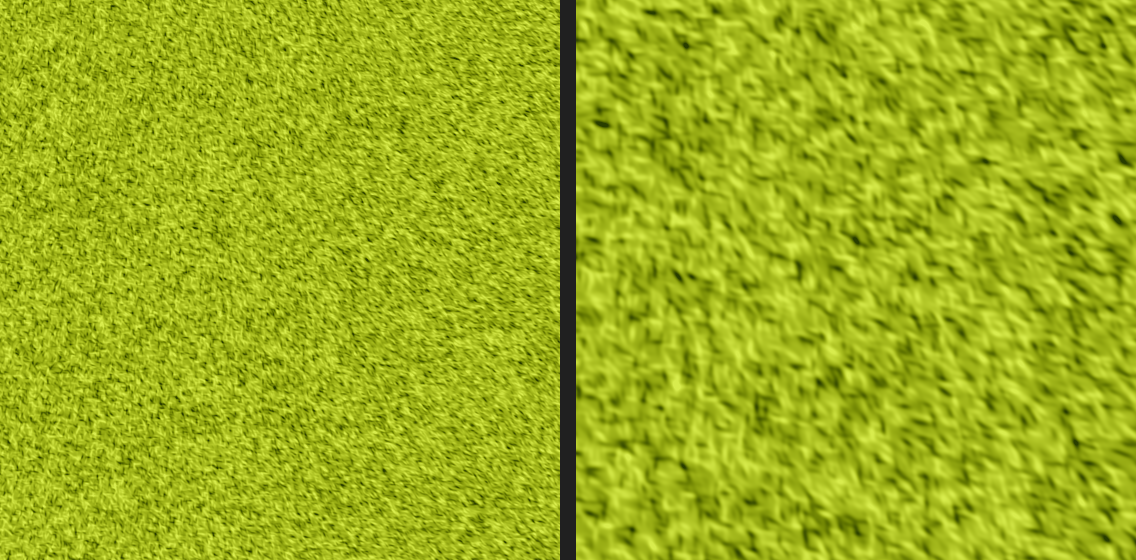
Left, the full canvas; right, a detail of the centre.
Reproduce this texture procedurally as a WebGL 2 fragment shader.

```glsl
#version 300 es
precision highp float;
// Short, dense yellow-green turf seen at a slight tilt.
// Each jittered cell holds one soft, oriented blade of random brightness;
// fine blades and small tufts add up to a tone that picks the colour.

uniform vec2 u_resolution;
out vec4 fragColor;

const float BLADE_CELLS = 226.0;
const float TUFT_CELLS = 120.0;
const vec2 BLADE_SIZE = vec2(1.02, 0.41);  // length and width, in cells
const vec2 TUFT_SIZE = vec2(0.90, 0.62);
const vec3 SHADE = vec3(0.33, 0.41, 0.00);
const vec3 LIGHT = vec3(0.76, 0.84, 0.21);

// Four random values in 0..1 for one cell
vec4 hash4(vec2 cell) {
    vec4 h = fract(cell.xyxy * vec4(0.1031, 0.1030, 0.0973, 0.1099));
    h += dot(h, h.wzxy + 33.33);
    return fract((h.xxyz + h.yzzw) * h.zywx);
}

// Cellular noise of oriented soft strokes, scaled to unit deviation
float strokeNoise(vec2 p, vec2 size, float angle, float spread, float seed) {
    vec2 home = floor(p);
    float sum = 0.0;
    for (int j = -2; j <= 2; j++) {
        for (int i = -2; i <= 2; i++) {
            vec2 cell = home + vec2(i, j);
            vec4 rnd = hash4(cell + seed);
            float a = angle + spread * (rnd.z * 2.0 - 1.0);
            vec2 dir = vec2(cos(a), sin(a));
            vec2 d = p - cell - rnd.xy;
            vec2 q = vec2(dot(d, dir), dot(d, vec2(-dir.y, dir.x))) / size;
            sum += (rnd.w * 2.0 - 1.0) * exp(-dot(q, q));
        }
    }
    return sum / sqrt(0.5236 * size.x * size.y);
}

// Faint, wide unevenness from layered sines
float broadSway(vec2 p) {
    return sin(p.x * 9.0 + 2.0 * sin(p.y * 7.0))
         * sin(p.y * 11.0 + 1.7 * sin(p.x * 6.0 + 1.0));
}

// Slightly denser turf toward the far, upper edge
vec2 tilt(vec2 uv) {
    return vec2((uv.x - 0.5) * (0.93 + 0.14 * uv.y), uv.y * (0.96 + 0.07 * uv.y));
}

// Skews the tone so that gaps become deeper than tips become bright
vec3 turfColor(float tone) {
    float skewed = tone - 0.09 * (tone * tone - 1.0);
    float k = clamp(0.672 + 0.238 * skewed, -0.4, 1.2);
    float blue = max(k, 0.0);
    return clamp(mix(SHADE, LIGHT, vec3(k, k, blue * blue)), 0.0, 1.0);
}

void main() {
    float side = min(u_resolution.x, u_resolution.y);
    vec2 uv = gl_FragCoord.xy / side;
    vec2 p = tilt(uv);

    // Blades lean down to the right, steeper and looser on the left
    float across = smoothstep(0.0, 0.85, uv.x);
    float angle = mix(-0.98, -0.58, across) + 0.12 * broadSway(p * 0.7);
    float spread = mix(1.1, 0.5, across);

    // Widen strokes on small canvases so that they stay smooth
    vec2 bladeSize = max(BLADE_SIZE, vec2(0.8 * BLADE_CELLS / side));

    float blades = strokeNoise(p * BLADE_CELLS, bladeSize, angle, spread, 300.0);
    float tufts = strokeNoise(p * TUFT_CELLS, TUFT_SIZE, angle, spread, 517.0);
    float tone = 0.97 * blades + 0.20 * tufts + 0.03 * broadSway(p);

    fragColor = vec4(turfColor(tone), 1.0);
}
```
